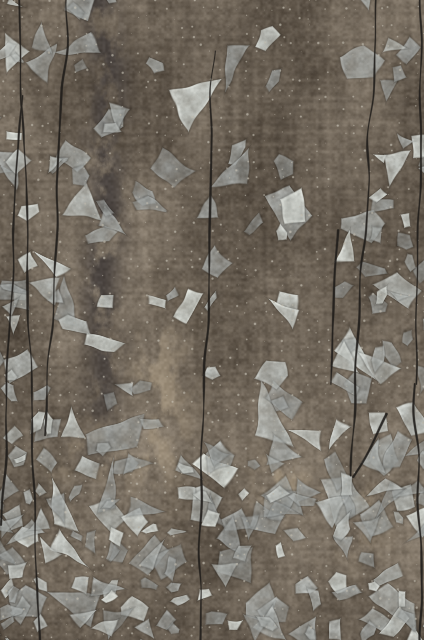
A Shadertoy shader for this texture:

```glsl
// Weathered brown board with flaking grey paint shards and thin dark cracks.

float hash(vec2 p) {
    return fract(sin(dot(p, vec2(127.1, 311.7))) * 43758.5453);
}

float noise(vec2 p) {
    vec2 i = floor(p), f = fract(p);
    f = f * f * (3.0 - 2.0 * f);
    return mix(mix(hash(i), hash(i + vec2(1, 0)), f.x),
               mix(hash(i + vec2(0, 1)), hash(i + vec2(1, 1)), f.x), f.y);
}

float fbm(vec2 p) {
    float sum = 0.0, amp = 0.5;
    for (int i = 0; i < 5; i++) {
        sum += amp * noise(p);
        p = p * 2.03 + 17.3;
        amp *= 0.5;
    }
    return sum;
}

// Soft round region of influence
float blob(vec2 p, vec2 center, vec2 size) {
    vec2 q = (p - center) / size;
    return exp(-dot(q, q));
}

// Grimy wood: clouds, crossed brush streaks, grain, a dark seam, bare patches
vec3 board(vec2 p) {
    float streaks = noise(p * vec2(14, 190)) + noise(p * vec2(150, 9)) - 1.0;
    float tone = 0.5 + 1.1 * (fbm(p * vec2(9, 6)) - 0.48) + 0.2 * streaks
               + 0.45 * (fbm(p * 110.0) - 0.48);
    vec3 col = mix(vec3(0.30, 0.265, 0.225), vec3(0.57, 0.525, 0.465), tone);

    float seamX = 0.165 + 0.03 * (noise(vec2(p.y * 9.0, 3.0)) - 0.5);
    float seam = exp(-pow((p.x - seamX) / 0.028, 2.0)) * smoothstep(0.2, 0.45, p.y);
    col = mix(col, vec3(0.29, 0.265, 0.25), seam * smoothstep(0.3, 0.6, fbm(p * vec2(45, 28))));

    float bare = blob(p, vec2(0.25, 0.37), vec2(0.05, 0.14))
               + blob(p, vec2(0.14, 0.29), vec2(0.07, 0.04))
               + blob(p, vec2(0.44, 0.25), vec2(0.04, 0.05))
               + blob(p, vec2(0.55, 0.20), vec2(0.05, 0.07))
               + blob(p, vec2(0.46, 0.65), vec2(0.025, 0.02));
    float worn = smoothstep(0.42, 0.68, fbm(p * vec2(38, 24) + 5.0));
    return mix(col, vec3(0.66, 0.60, 0.51), 0.75 * min(bare, 1.0) * worn);
}

// Chance of a shard: dense at the bottom and right, sparse in the middle
float shardChance(vec2 p) {
    return 0.17 + 0.48 * (1.0 - smoothstep(0.24, 0.38, p.y))
         + 0.55 * blob(p, vec2(0.61, 0.60), vec2(0.09, 0.17))
         + 0.25 * (1.0 - smoothstep(0.10, 0.26, p.x))
         - 0.12 * blob(p, vec2(0.43, 0.60), vec2(0.10, 0.28));
}

// Irregular polygon cut by random half planes
float shardDistance(vec2 p, vec2 id, float radius) {
    float sides = 3.0 + floor(3.0 * hash(id + 1.7));
    float turn = 6.2832 * hash(id + 2.9);
    float stretch = mix(0.65, 1.0, hash(id + 4.3));
    p = mat2(cos(turn), sin(turn), -sin(turn), cos(turn)) * p;
    p *= vec2(stretch, 1.0 / stretch);
    float d = -1.0;
    for (float i = 0.0; i < sides; i++) {
        float angle = 6.2832 * i / sides + 0.5 * (hash(id + i * 3.1) - 0.5);
        float reach = radius * mix(0.55, 1.3, hash(id + i * 5.7 + 9.0));
        d = max(d, dot(p, vec2(cos(angle), sin(angle))) - reach);
    }
    return d;
}

// One scatter of translucent flakes over the board
vec3 addShards(vec3 col, vec2 p, float cell, float seed, float px) {
    vec2 bent = p + 0.007 * vec2(noise(p * 38.0), noise(p * 38.0 + 40.0));
    vec2 base = floor(p / cell);
    for (int k = 0; k < 9; k++) {
        vec2 grid = base + vec2(k % 3, k / 3) - 1.0;
        vec2 id = grid + seed * 13.7;
        vec2 center = (grid + 0.2 + 0.6 * vec2(hash(id), hash(id + 31.0))) * cell;
        if (hash(id + 53.0) > shardChance(center)) continue;
        float d = shardDistance(bent - center, id, cell * mix(0.14, 0.27, hash(id + 71.0)));
        float bright = pow(hash(id + 83.0), 1.8);
        float mottle = fbm(p * 55.0 + id) - 0.48;
        vec3 paint = mix(vec3(0.56, 0.575, 0.57), vec3(0.77, 0.78, 0.755), bright);
        paint += 0.16 * mottle + 1.2 * dot(p - center, vec2(-0.5, 0.8));
        float opacity = clamp(mix(0.62, 0.97, bright) + 0.6 * mottle, 0.0, 1.0);
        col *= 1.0 - 0.14 * (1.0 - smoothstep(0.0, 0.004, abs(d)));
        paint += 0.05 * (1.0 - smoothstep(0.0, 0.003, abs(d + 0.002)));
        col = mix(col, paint, opacity * (1.0 - smoothstep(-px, px, d)));
    }
    return col;
}

// Pale dust specks
float specks(vec2 p, float cell, float px) {
    vec2 id = floor(p / cell);
    vec2 center = (id + 0.25 + 0.5 * vec2(hash(id + 7.0), hash(id + 19.0))) * cell;
    float radius = 0.0019 * hash(id + 29.0);
    float dotMask = 1.0 - smoothstep(radius - px, radius + px, length(p - center));
    return dotMask * step(0.65, hash(id + 37.0));
}

// Long cracks, each from an upper to a lower end
float cracks(vec2 p, float px) {
    vec4 ends[9] = vec4[9](
        vec4(0.029, 1.02, 0.059, -0.02), vec4(0.107, 1.02, 0.072, 0.32),
        vec4(0.333, 0.92, 0.310, -0.02), vec4(0.590, 1.02, 0.547, 0.257),
        vec4(0.660, 1.02, 0.648, 0.40), vec4(0.648, 0.40, 0.659, -0.02),
        vec4(0.034, 0.85, 0.002, 0.18), vec4(0.530, 0.64, 0.518, 0.40),
        vec4(0.605, 0.353, 0.551, 0.255));
    float mask = 0.0;
    for (int i = 0; i < 9; i++) {
        vec2 a = ends[i].xy, along = ends[i].zw - a;
        vec2 q = p - a;
        q.x += 0.008 * (noise(vec2(p.y * 14.0, i)) - 0.5);
        float d = length(q - along * clamp(dot(q, along) / dot(along, along), 0.0, 1.0));
        float width = mix(0.0008, 0.0020, noise(vec2(p.y * 25.0, float(i) + 20.0)));
        mask = max(mask, 1.0 - smoothstep(width - px, width + px, d));
    }
    return mask;
}

void mainImage(out vec4 fragColor, in vec2 fragCoord) {
    vec2 p = fragCoord / iResolution.y;
    float px = 0.8 / iResolution.y;
    vec3 col = board(p);
    for (float i = 0.0; i < 5.0; i++)
        col = addShards(col, p, 0.125 * pow(0.8, i), i + 1.0, px);
    col = mix(col, vec3(0.74, 0.72, 0.67), 0.7 * specks(p, 0.014, px));
    col += 0.07 * (noise(p * 240.0) - 0.5);
    col = mix(col, vec3(0.12, 0.11, 0.10), 0.9 * cracks(p, px));
    fragColor = vec4(col, 1.0);
}
```
